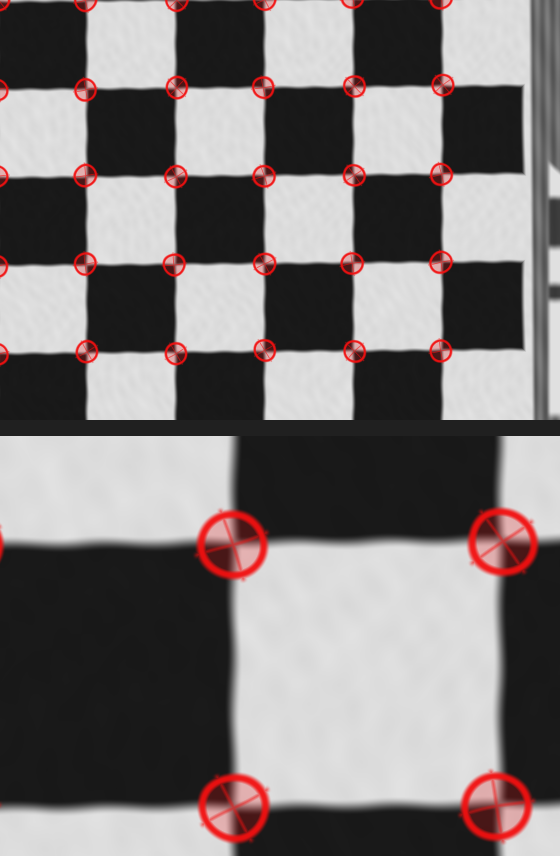
Top, the full canvas; bottom, a detail of the centre.
A WebGL 2 fragment shader for this pattern:

```glsl
#version 300 es
precision highp float;

uniform vec2 u_resolution;
out vec4 fragColor;

#define PITCH vec2(0.2116, 0.2095)
#define ORIGIN vec2(-0.005, 0.158)
#define LAST_CORNER vec2(5.0, 4.0)
#define TILT 0.008
#define EDGE_BLUR 0.0065
#define BOARD_END 1.2465
#define RING_RADIUS 0.0245
#define RING_HALF_WIDTH 0.0030
#define JITTER 0.0035
#define LIGHT vec3(0.865)
#define DARK vec3(0.097)
#define RED vec3(0.95, 0.06, 0.06)

vec2 hash2(vec2 p) {
    vec3 q = fract(p.xyx * vec3(0.1031, 0.1030, 0.0973));
    q += dot(q, q.yzx + 33.33);
    return fract((q.xx + q.yz) * q.zy);
}

// Distance to the nearest scattered cell point
float cellular(vec2 p) {
    vec2 cell = floor(p), f = fract(p);
    float nearest = 2.0;
    for (int y = -1; y <= 1; y++) {
        for (int x = -1; x <= 1; x++) {
            vec2 o = vec2(x, y);
            nearest = min(nearest, length(o + hash2(cell + o + 50.0) - f));
        }
    }
    return nearest;
}

// Soft step centred on edge
float rise(float edge, float blur, float v) {
    return smoothstep(edge - blur, edge + blur, v);
}

float band(float low, float high, float blur, float v) {
    return rise(low, blur, v) - rise(high, blur, v);
}

// Softened square wave, positive in even cells
vec2 squareWave(vec2 g, float blur) {
    vec2 line = round(g);
    vec2 signedDist = (g - line) * PITCH;
    vec2 flip = 1.0 - 2.0 * mod(line, 2.0);
    return flip * (2.0 * smoothstep(-blur, blur, signedDist) - 1.0);
}

// Coverage of a ring with crossed spokes and a faint hub
float marker(vec2 d, float angle, float blur) {
    float c = cos(angle), s = sin(angle);
    d = mat2(c, -s, s, c) * d;
    float r = length(d);
    float ring = 1.0 - rise(RING_HALF_WIDTH, blur, abs(r - RING_RADIUS));
    float spoke = 1.0 - rise(0.0016, blur, min(abs(d.x), abs(d.y)));
    float inside = 1.0 - rise(RING_RADIUS + 0.0055, blur, r);
    float disc = 1.0 - rise(RING_RADIUS, blur, r);
    return max(ring, max(0.72 * spoke * inside, 0.23 * disc));
}

// Grey frame and the bright patches beside it
vec3 frame(vec2 p, float blur) {
    float grey = 0.41 + 0.06 * sin(p.x * 260.0 + p.y * 2.0);
    grey += 0.02 * sin(p.y * 37.0 + p.x * 90.0);
    float slope = p.y + 0.9 * (p.x - 1.31);
    float patches = band(0.01, 0.285, 0.012, p.y) + band(0.323, 0.41, 0.012, p.y);
    patches += rise(0.53, 0.01, p.y) * (1.0 - rise(0.61, 0.01, slope));
    float shadow = band(0.41, 0.53, 0.015, p.y) + band(0.285, 0.323, 0.01, p.y);
    float strip = rise(1.307, blur, p.x);
    grey = mix(grey, 0.20, 0.85 * strip * shadow);
    return vec3(mix(grey, 0.88, strip * clamp(patches, 0.0, 1.0)));
}

void main() {
    vec2 p = gl_FragCoord.xy / u_resolution.y;
    float pixel = 1.0 / u_resolution.y;
    float blur = max(EDGE_BLUR, pixel);

    // Slightly tilted board with uneven edges
    vec2 wobble = 0.0009 * sin(p.yx * vec2(71.0, 83.0) + 2.0 * sin(p * 31.0));
    vec2 grid = (p - ORIGIN - vec2(0.0, TILT * p.x) + wobble) / PITCH;
    vec2 wave = squareWave(grid, blur);
    float white = 0.5 + 0.5 * wave.x * wave.y;
    white = max(white, rise(BOARD_END + 0.002 * sin(p.y * 15.0), blur, p.x));

    // Mottled surface, stronger on the light squares
    float mottle = cellular(p * vec2(32.0, 26.0) + sin(p.yx * 19.0)) - 0.45;
    float streak = sin(dot(p, vec2(190.0, 95.0)) + 3.0 * sin(p.y * 23.0));
    float wear = 0.030 * mottle + 0.008 * streak * sin(p.x * 47.0 - p.y * 38.0);
    vec3 colour = mix(DARK, LIGHT, white) + wear * mix(0.25, 1.0, white);

    float frameEdge = 1.271 - 0.008 * p.y;
    colour = mix(colour, frame(p, blur), rise(frameEdge, blur, p.x));

    // One marker on each inner corner, nudged and turned
    vec2 corner = clamp(round(grid), vec2(0.0), LAST_CORNER);
    vec2 chance = hash2(corner + 7.0);
    vec2 offset = (grid - corner) * PITCH - JITTER * (2.0 * chance - 1.0);
    float angle = 0.45 + 0.7 * (chance.x - 0.5);
    float ink = marker(offset, angle, max(0.0024, pixel));
    colour = mix(colour, RED, 0.95 * ink);

    fragColor = vec4(clamp(colour, 0.0, 1.0), 1.0);
}
```
